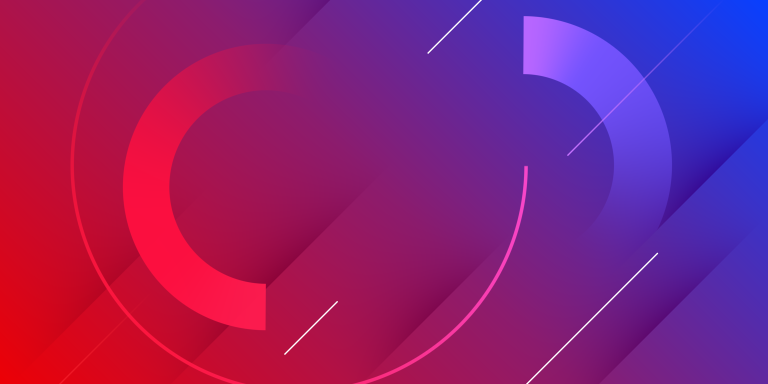
Give the GLSL for this background, as a WebGL 2 fragment shader.

```glsl
#version 300 es
precision highp float;
// Red to blue diagonal gradient with folded shadows, fading arcs and thin slanted strokes.

#define SHADOW_STRENGTH 0.85
#define SHADOW_WIDTH 0.12
#define STROKE_HALF 0.0018
#define THIN_ARC_HALF 0.0045
#define RED vec3(0.93, 0.0, 0.02)
#define PLUM vec3(0.55, 0.11, 0.43)
#define BLUE vec3(0.03, 0.25, 1.0)

uniform vec2 u_resolution;
out vec4 outColor;

const float PI = 3.14159265;

// Folds: edge across the diagonal, centre along it, half length, strength
const vec4 FOLDS[6] = vec4[6](
    vec4(-0.14, 2.00, 0.55, 0.75),
    vec4(0.03, 0.55, 0.55, 0.60),
    vec4(0.445, 0.95, 0.68, 1.00),
    vec4(0.94, 1.30, 0.45, 0.85),
    vec4(1.31, 2.35, 0.55, 0.90),
    vec4(1.56, 1.85, 0.60, 0.90));

// White strokes: start point and horizontal run
const vec3 STROKES[3] = vec3[3](
    vec3(1.115, 0.862, 0.141),
    vec3(0.742, 0.078, 0.136),
    vec3(1.372, 0.000, 0.340));

vec3 gradient(float t) {
    return t < 0.5 ? mix(RED, PLUM, t * 2.0) : mix(PLUM, BLUE, t * 2.0 - 1.0);
}

// Shadow that is sharp at the edge and soft above it
float foldShadow(float across, float along, vec4 fold, float px) {
    float d = fold.x - across;
    float fade = 1.0 - smoothstep(0.0, 1.0, abs(along - fold.y) / fold.z);
    return smoothstep(-px, px, d) * exp(-max(d, 0.0) / SHADOW_WIDTH) * fade * fold.w;
}

// Clockwise angle from a start direction, in units of half a turn
float sweep(vec2 q, float start) {
    return mod(start - atan(q.y, q.x), 2.0 * PI) / PI;
}

float ring(vec2 q, float radius, float halfWidth, float px) {
    float d = abs(length(q) - radius) - halfWidth;
    return 1.0 - smoothstep(-0.7 * px, 0.7 * px, d);
}

// Coverage of a 45 degree stroke, and the position along it
vec2 stroke(vec2 p, vec2 start, float run, float px) {
    vec2 q = p - start;
    float h = clamp((q.x + q.y) * 0.5 / run, 0.0, 1.0);
    float d = length(q - h * run) - STROKE_HALF;
    return vec2(1.0 - smoothstep(-0.6 * px, 0.6 * px, d), h);
}

void main() {
    vec2 p = gl_FragCoord.xy / u_resolution.y;
    p.x *= 2.0 * u_resolution.y / u_resolution.x;
    float px = 1.0 / u_resolution.y;
    float across = p.x - p.y;
    float along = p.x + p.y;

    // Background and folds
    vec3 color = gradient(along / 3.0);
    for (int i = 0; i < 6; i++) {
        float shade = foldShadow(across, along, FOLDS[i], px);
        color *= mix(vec3(1.0), vec3(0.78, 0.0, 0.72), shade * SHADOW_STRENGTH);
    }

    // Wide red arc, fading towards its top
    vec2 q = p - vec2(0.693, 0.513);
    float a = sweep(q, -0.5 * PI);
    float cover = ring(q, 0.3125, 0.0605, px) * smoothstep(0.0, px, a);
    vec3 tint = mix(vec3(1.0, 0.11, 0.31), vec3(1.0, 0.06, 0.25), smoothstep(0.0, 0.3, a));
    color = mix(color, tint, cover * (1.0 - smoothstep(0.4, 1.2, a)) * 0.95);

    // Wide violet arc, tucked under a fold
    q = p - vec2(1.362, 0.570);
    a = sweep(q, 0.5 * PI);
    cover = ring(q, 0.3125, 0.0755, px) * smoothstep(0.0, px, a);
    cover *= smoothstep(-px, px, FOLDS[4].x - across);
    tint = mix(vec3(0.72, 0.40, 1.0), vec3(0.46, 0.33, 1.0), smoothstep(0.0, 0.2, a));
    color = mix(color, tint, cover * (1.0 - smoothstep(0.1, 0.85, a)));

    // Thin arc from pink to red
    q = p - vec2(0.779, 0.570);
    a = sweep(q, 0.0);
    cover = ring(q, 0.591, THIN_ARC_HALF, px) * smoothstep(0.0, px, a);
    tint = mix(vec3(1.0, 0.28, 0.80), vec3(1.0, 0.09, 0.25), smoothstep(0.0, 0.75, a));
    color = mix(color, tint, cover * (1.0 - smoothstep(0.75, 1.4, a)) * 0.95);

    // Slanted strokes
    for (int i = 0; i < 3; i++) {
        color = mix(color, vec3(1.0), stroke(p, STROKES[i].xy, STROKES[i].z, px).x);
    }
    vec2 s = stroke(p, vec2(1.479, 0.596), 0.41, px);
    color = mix(color, vec3(0.78, 0.45, 1.0), s.x * (1.0 - s.y));
    s = stroke(p, vec2(0.156, 0.0), 0.24, px);
    color = mix(color, vec3(1.0, 0.18, 0.22), s.x * 0.55 * (1.0 - s.y));

    outColor = vec4(color, 1.0);
}
```
